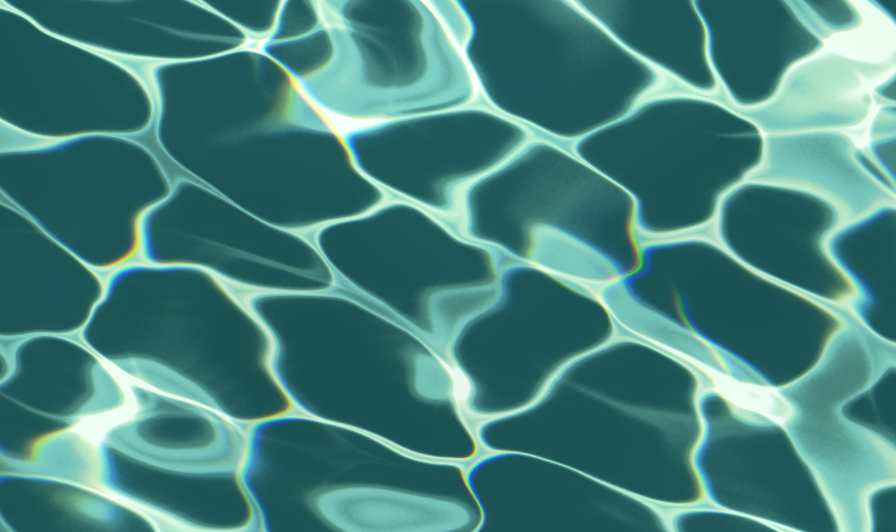
A Shadertoy shader for this texture:

```glsl
vec2 hash2(vec2 c) {
    c = vec2(dot(c, vec2(127.1, 311.7)), dot(c, vec2(269.5, 183.3)));
    return fract(sin(c) * 43758.5);
}

float corner(vec2 cell, vec2 f, vec2 o) {
    return dot(hash2(cell + o) * 2.0 - 1.0, f - o);
}

float gradientNoise(vec2 p) {
    vec2 i = floor(p), f = p - i;
    vec2 u = f * f * f * (f * (f * 6.0 - 15.0) + 10.0);
    return mix(mix(corner(i, f, vec2(0, 0)), corner(i, f, vec2(1, 0)), u.x),
               mix(corner(i, f, vec2(0, 1)), corner(i, f, vec2(1, 1)), u.x), u.y);
}

// Signed distance to the borders of soft cells, negative at the junctions
float cellBorder(vec2 p) {
    vec2 i = floor(p), f = p - i;
    float total = 0.0, nearest = 0.0;
    for (int y = -1; y <= 1; y++)
    for (int x = -1; x <= 1; x++) {
        vec2 o = vec2(x, y);
        vec2 r = o + 0.1 + 0.8 * hash2(i + o) - f;
        float weight = exp(-7.0 * dot(r, r));
        total += weight;
        nearest = max(nearest, weight);
    }
    return log(nearest / max(total - nearest, 1e-6)) / 14.0;
}

// Folded sheet of light: bright rim at t = 0, pale inside, faint glow outside
float fold(float t) {
    float sheet = 0.42 * smoothstep(0.015, -0.015, t);
    float rim = t < 0.0 ? exp(t / 0.03) : exp(-t * t / 0.0006);
    return sheet + 0.6 * rim + 0.17 * exp(-max(t, 0.0) / 0.06);
}

// Stretched, tilted and wavy surface coordinates
vec2 surface(vec2 p) {
    vec2 q = vec2(p.x * 3.0, (p.y + 0.28 * p.x) * 4.6) + 7.3;
    q.x += 0.28 * gradientNoise(q * vec2(1.0, 2.0));
    q.y += 0.40 * gradientNoise(q * 1.1 + 31.0);
    return q + 0.07 * gradientNoise(q * 3.1 + 5.0);
}

float caustics(vec2 p) {
    vec2 q = surface(p);

    // Main network, opening into wide sheets in places
    float width = 0.17 * smoothstep(0.02, 0.45, gradientNoise(q * 0.8 + 17.0));
    float strength = mix(0.5, 1.0, smoothstep(-0.35, 0.15, gradientNoise(q * 0.9 + 53.0)));
    float light = strength * fold(cellBorder(q) - width);

    // Rings and closed loops
    float height = gradientNoise(q * vec2(0.8, 1.0) + 71.0);
    light += 0.6 * fold((abs(height - 0.3) - 0.05) * 0.7);

    // Fragments of a second, fainter network
    float mask = smoothstep(0.0, 0.35, gradientNoise(q * 0.6 + 89.0));
    light += 0.55 * mask * fold(cellBorder(q * 0.85 + 40.5));

    // Soft out-of-focus light
    light += 0.28 * smoothstep(0.05, 0.5, gradientNoise(q * vec2(1.1, 0.7) + 23.0));
    return light;
}

void mainImage(out vec4 fragColor, in vec2 fragCoord) {
    vec2 p = fragCoord / iResolution.y;

    // Dispersion parts the colour channels in patches
    float spread = mix(0.0015, 0.016, smoothstep(0.02, 0.45, gradientNoise(p * 3.2 + 11.0)));
    vec2 shift = spread * vec2(1.0, -0.3);
    vec3 light = vec3(caustics(p + 0.5 * shift), caustics(p), caustics(p - shift));

    // Faint ripples and grain
    light += 0.012 * sin(45.0 * gradientNoise(p * vec2(2.0, 3.5) + 3.0));
    light += 0.03 * gradientNoise(p * 130.0);

    // Colour ramp from deep water to glare, channel by channel
    vec3 color = vec3(0.11, 0.33, 0.335);
    color = mix(color, vec3(0.28, 0.53, 0.50), smoothstep(0.02, 0.34, light));
    color = mix(color, vec3(0.47, 0.78, 0.74), smoothstep(0.32, 0.62, light));
    color = mix(color, vec3(0.68, 0.89, 0.77), smoothstep(0.60, 0.86, light));
    color = mix(color, vec3(0.93, 1.00, 0.95), smoothstep(0.84, 1.20, light));
    color *= 1.0 + 0.12 * gradientNoise(p * 1.7 + 60.0);

    fragColor = vec4(color, 1.0);
}
```
